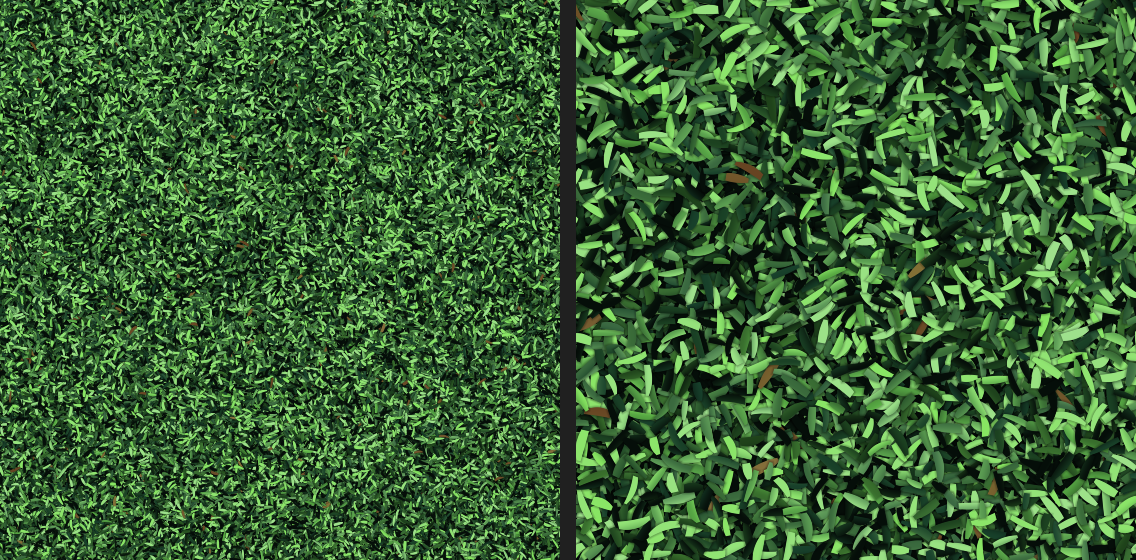
Left, the full canvas; right, a detail of the centre.
A WebGL 2 fragment shader for this texture:

```glsl
#version 300 es
precision highp float;

uniform vec2 u_resolution;
out vec4 fragColor;

vec4 hash4(vec2 p) {
    vec4 h = fract(p.xyxy * vec4(0.1031, 0.1030, 0.0973, 0.1099));
    h += dot(h, h.wzxy + 33.33);
    return fract((h.xxyz + h.yzzw) * h.zywx);
}

float valueNoise(vec2 p) {
    vec2 cell = floor(p);
    vec2 f = fract(p);
    f = f * f * (3.0 - 2.0 * f);
    float bottom = mix(hash4(cell).x, hash4(cell + vec2(1, 0)).x, f.x);
    float top = mix(hash4(cell + vec2(0, 1)).x, hash4(cell + vec2(1, 1)).x, f.x);
    return mix(bottom, top, f.y);
}

// Tone 0 is deep shade, tone 1 a sunlit blade
vec3 grassColor(float tone, float hue) {
    vec3 color = vec3(0.02, 0.055, 0.035);
    color = mix(color, mix(vec3(0.12, 0.26, 0.10), vec3(0.09, 0.25, 0.17), hue), smoothstep(0.10, 0.38, tone));
    color = mix(color, mix(vec3(0.22, 0.43, 0.17), vec3(0.23, 0.41, 0.26), hue), smoothstep(0.38, 0.62, tone));
    color = mix(color, mix(vec3(0.33, 0.65, 0.25), vec3(0.37, 0.59, 0.36), hue), smoothstep(0.62, 0.82, tone));
    return mix(color, mix(vec3(0.53, 0.90, 0.38), vec3(0.62, 0.88, 0.55), hue), smoothstep(0.80, 1.0, tone));
}

// Signed distance to a bent, tapered blade; p.x runs along it
float bladeDistance(vec2 p, float halfLength, float halfWidth, float bend) {
    float along = p.x / halfLength;
    p.y += bend * halfLength * (along * along - 0.3);
    float taper = 1.0 - 0.35 * along * along - 0.2 * along;
    return max(abs(p.y) - halfWidth * taper, abs(p.x) - halfLength);
}

void main() {
    float side = min(u_resolution.x, u_resolution.y);
    vec2 uv = gl_FragCoord.xy / side;
    float soft = 0.6 / side;
    float cells = 82.0;
    vec3 color = vec3(0.02, 0.05, 0.03);

    // Layers of blades, lowest first
    for (int layer = 0; layer < 8; layer++) {
        float depth = float(layer) / 7.0;
        vec2 shift = hash4(vec2(float(layer) * 7.0 + 3.0, 19.0)).xy;
        vec2 home = floor(uv * cells + shift);

        for (int y = -1; y <= 1; y++)
        for (int x = -1; x <= 1; x++) {
            vec2 cell = home + vec2(x, y);
            vec2 seed = cell + 5.0 + float(layer) * vec2(113.0, 71.0);
            vec4 place = hash4(seed);
            vec4 look = hash4(seed + vec2(431.0, 267.0));

            vec2 center = (cell + place.xy - shift) / cells;
            float angle = 6.2832 * place.z;
            vec2 axis = vec2(cos(angle), sin(angle));
            vec2 offset = uv - center;
            vec2 p = vec2(dot(offset, axis), dot(offset, vec2(-axis.y, axis.x)));

            float halfLength = mix(0.0045, 0.0100, place.w);
            float halfWidth = mix(0.0017, 0.0028, look.y);
            float d = bladeDistance(p, halfLength, halfWidth, (look.z - 0.5) * 0.4);

            // Contact shadow beneath the blade
            color *= 1.0 - 0.32 * (1.0 - smoothstep(-0.0005, 0.0019, d));

            // Broad light patches and a lit edge on each blade
            float patchLight = 0.92 + 0.16 * valueNoise(center * 9.0);
            float tone = look.x * (1.0 + 0.2 * depth) * patchLight;
            tone += 0.06 * p.y / halfWidth;
            vec3 blade = grassColor(tone, look.w);

            // Rare dry straw
            float dry = step(0.994, fract(look.z * 17.0 + look.y));
            blade = mix(blade, vec3(0.50, 0.32, 0.16), 0.8 * dry);
            color = mix(color, blade, 1.0 - smoothstep(-soft, soft, d));
        }
    }
    fragColor = vec4(color, 1.0);
}
```
